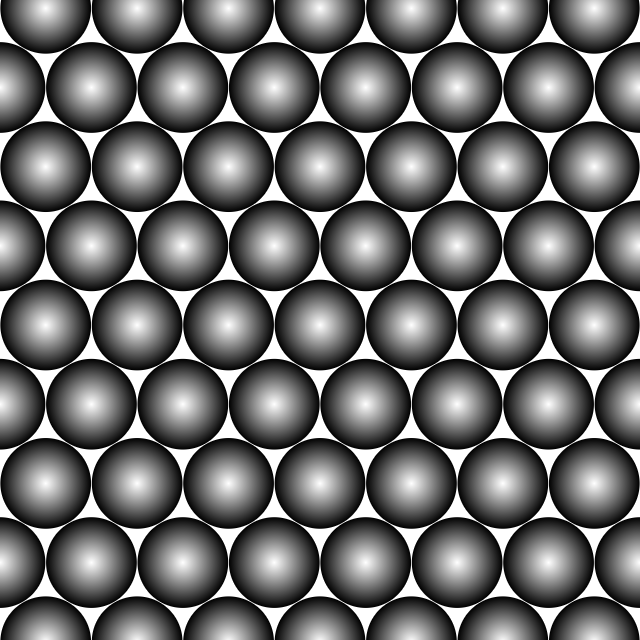
This pattern is drawn by a Shadertoy shader. Its source:

```glsl
// Hexagonally packed balls on white, seven across, each shaded by a linear
// radial gradient from a white centre to a black rim. The lattice is built
// from two interleaved rectangular grids, keeping the nearer centre.

const float BALLS_ACROSS = 7.0;
const float BALL_RADIUS = 0.496;              // in units of the ball spacing
const vec2 LATTICE_ORIGIN = vec2(3.5, 3.445); // one ball centre, in spacings
const vec3 BACKGROUND = vec3(1.0);
const vec3 CENTRE_COLOUR = vec3(1.0);
const vec3 RIM_COLOUR = vec3(0.0);

// Offset from p to the nearest point of a rectangular grid.
vec2 gridOffset(vec2 p, vec2 period) {
    return p - period * round(p / period);
}

// Distance to the nearest centre of a triangular lattice with unit spacing.
float latticeDistance(vec2 p) {
    vec2 period = vec2(1.0, sqrt(3.0));
    vec2 evenRow = gridOffset(p, period);
    vec2 oddRow = gridOffset(p - 0.5 * period, period);
    return sqrt(min(dot(evenRow, evenRow), dot(oddRow, oddRow)));
}

// Linear shading from centre to rim.
vec3 ballColour(float dist, float radius) {
    return mix(CENTRE_COLOUR, RIM_COLOUR, clamp(dist / radius, 0.0, 1.0));
}

// Antialiased disc coverage, with an edge one pixel wide.
float discCoverage(float dist, float radius, float pixel) {
    return clamp(0.5 - (dist - radius) / pixel, 0.0, 1.0);
}

void mainImage(out vec4 fragColor, in vec2 fragCoord) {
    float pixel = BALLS_ACROSS / iResolution.y;
    vec2 p = fragCoord * pixel - LATTICE_ORIGIN;

    float dist = latticeDistance(p);
    float coverage = discCoverage(dist, BALL_RADIUS, pixel);
    vec3 colour = mix(BACKGROUND, ballColour(dist, BALL_RADIUS), coverage);
    fragColor = vec4(colour, 1.0);
}
```
